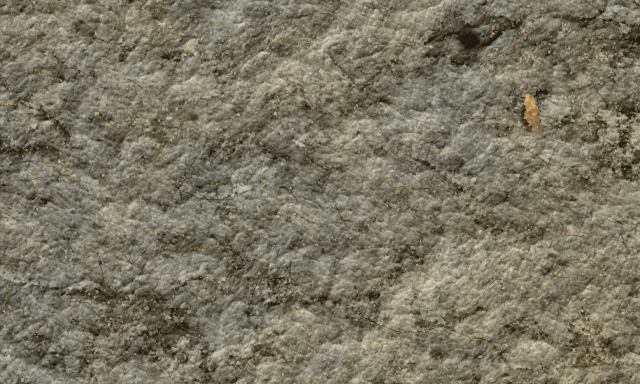
Give the GLSL for this texture, as a Shadertoy shader.

```glsl
#define DARK vec3(0.265, 0.247, 0.180)
#define LIGHT vec3(0.685, 0.675, 0.605)
#define OCHRE vec3(0.68, 0.54, 0.33)
#define CREAM vec3(0.84, 0.81, 0.70)
#define SHADOW vec3(0.11, 0.08, 0.045)
#define LIGHT_DIR vec2(-0.35, 0.94)
#define RELIEF 0.160
#define GRAIN 0.50
#define CRACKS 0.42
#define PIT vec2(1.222, 0.895)
#define PEBBLE vec2(1.384, 0.705)

vec3 hash3(vec2 p) {
    vec3 q = fract(p.xyx * vec3(0.1031, 0.1030, 0.0973));
    q += dot(q, q.yxz + 33.33);
    return fract((q.xxy + q.yzz) * q.zyx);
}

// Smooth cellular noise: x = squared distance to a cell centre, y = blended cell shade
vec2 softCells(vec2 p) {
    vec2 cell = floor(p);
    float total = 0.0, shade = 0.0;
    for (int j = -1; j <= 1; j++)
    for (int i = -1; i <= 1; i++) {
        vec2 c = cell + vec2(i, j);
        vec3 rnd = hash3(c);
        vec2 d = c + rnd.xy - p;
        float w = exp(-12.0 * dot(d, d));
        total += w;
        shade += w * rnd.z;
    }
    return vec2(-log(total) / 12.0, shade / total);
}

// Layered sines that bend straight cell borders
vec2 warp(vec2 p) {
    float amp = 0.014, freq = 9.0;
    for (int i = 0; i < 3; i++) {
        p += amp * sin(freq * p.yx + vec2(1.7, 4.1) * float(i + 1));
        amp *= 0.42;
        freq *= 2.3;
    }
    return p;
}

// Height of the rough surface; each octave is turned and bent on its own
float surface(vec2 p) {
    vec2 q = warp(p);
    float height = 0.0, scale = 5.5, weight = 0.8;
    for (int i = 0; i < 5; i++) {
        vec2 s = q * scale + 17.3 * float(i);
        height -= weight / scale * softCells(s + 0.25 * sin(2.3 * s.yx + s)).x;
        q = mat2(0.6, 0.8, -0.8, 0.6) * q;
        scale *= 2.1;
        weight *= 1.05;
    }
    return height;
}

// Broken dark lines along the middle contour of a cell field
float crevices(vec2 p, float ragged, float width) {
    float contour = softCells(p + 8.0).y - 0.5 + ragged;
    float gaps = softCells(p * 1.2 + 53.0).y - ragged;
    return (1.0 - smoothstep(0.0, width, abs(contour))) * smoothstep(0.42, 0.75, gaps);
}

// Sparse slivers, turned at random: x = coverage, y = random shade
vec2 specks(vec2 p, float scale, float density) {
    vec2 g = p * scale;
    vec3 rnd = hash3(floor(g) + 71.0);
    vec3 shape = hash3(floor(g) + 193.0);
    vec2 d = fract(g) - 0.35 - 0.3 * rnd.xy;
    float angle = 6.283 * shape.z;
    d = mat2(cos(angle), sin(angle), -sin(angle), cos(angle)) * d;
    float dist = max(abs(d.x) * 0.8, abs(d.y) * 1.15 + 0.25 * d.x);
    float soft = scale / iResolution.y;
    float radius = mix(0.12, 0.28, shape.x);
    float cover = 1.0 - smoothstep(radius - 0.6 * soft, radius + 0.6 * soft, dist);
    return vec2(cover * step(1.0 - density, rnd.z), sqrt(shape.y));
}

void mainImage(out vec4 fragColor, in vec2 fragCoord) {
    vec2 uv = fragCoord / iResolution.y;
    vec2 bent = warp(uv);

    // Raking light over the relief
    vec2 stepDir = 0.002 * LIGHT_DIR;
    float slope = (surface(uv - stepDir) - surface(uv + stepDir)) / 0.004;

    // Broad patches, small clots and fine mineral grain
    float patches = softCells(bent * 3.0 + 4.0).y;
    float blotch = softCells(bent * 10.0 + 31.0).y;
    float clots = softCells(bent * 32.0 + 12.0).y;
    vec2 turned = mat2(0.8, 0.6, -0.6, 0.8) * uv;
    float grain = mix(softCells(turned * 92.0 + 40.0).y, softCells(uv * 165.0).y, 0.55);
    float tone = 0.575 + RELIEF * slope + GRAIN * (grain - 0.5);
    tone += 0.14 * (blotch - 0.5) + 0.10 * (patches - 0.5) + 0.14 * (clots - 0.5);

    // Ragged, mostly level crevices in three sizes
    float ragged = 0.20 * (clots - 0.5) + 0.18 * (grain - 0.5);
    float crevice = crevices(bent * vec2(4.5, 8.0), ragged, 0.13);
    float clefts = crevices(bent * vec2(13.0, 19.0), ragged, 0.17);
    float nicks = crevices(turned * 41.0, 0.5 * ragged, 0.2);
    tone -= CRACKS * (crevice + 0.75 * clefts + 0.6 * nicks);

    // Grey stone with faint earthy stains, warmest at the lower right
    vec3 color = mix(DARK, LIGHT, clamp(tone, -0.3, 1.3));
    float warmth = 0.4 * patches + 0.35 * blotch + 0.25 * clots;
    warmth += 0.35 * smoothstep(0.3, 1.1, 0.7 * uv.x - uv.y) + 0.3 * (crevice + clefts);
    color *= 1.0 + (warmth - 0.58) * vec3(0.08, 0.0, -0.16);

    // Pale and ochre grains
    vec2 fine = specks(turned, 105.0, 0.07 + 0.14 * smoothstep(0.4, 0.9, warmth));
    color = mix(color, mix(OCHRE, CREAM, fine.y), 0.55 * fine.x);
    vec2 coarse = specks(uv + 0.37, 62.0, 0.03);
    color = mix(color, mix(OCHRE, CREAM, coarse.y), 0.7 * coarse.x);

    // One deep pit and one embedded pebble
    vec2 jag = 0.014 * (vec2(grain, clots) - 0.5);
    vec2 pit = mat2(0.85, 0.5, -0.5, 0.85) * (uv - PIT + jag) / vec2(0.038, 0.028);
    color = mix(color, SHADOW, 0.93 * (1.0 - smoothstep(0.5, 1.25, length(pit))));
    vec2 stone = (uv - PEBBLE + jag) / vec2(0.024, 0.036);
    float rim = length(stone + vec2(0.15, 0.25));
    color = mix(color, SHADOW, 0.55 * (1.0 - smoothstep(0.8, 1.2, rim)));
    float facet = 0.95 + 0.15 * stone.y + 0.6 * (grain - 0.5);
    float body = 1.0 - smoothstep(0.8, 0.95, abs(stone.x + 0.3 * stone.y) * 0.5 + length(stone) * 0.6);
    color = mix(color, OCHRE * facet, body);

    fragColor = vec4(clamp(color, 0.0, 1.0), 1.0);
}
```
